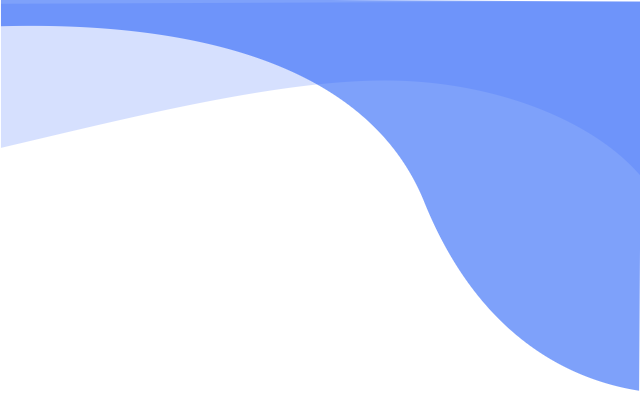
Give the GLSL for this background, as a WebGL 1 fragment shader.

```glsl
precision highp float;
// Two overlapping blue waves hanging from the top of a white page.

uniform vec2 u_resolution;

const vec3 PAGE = vec3(1.0);
const vec3 WAVE_BLUE = vec3(0.494, 0.631, 0.982);
const vec3 TINT_BLUE = vec3(0.18, 0.38, 0.98);
const float TINT_ALPHA = 0.195;

vec2 bezier(vec2 a, vec2 b, vec2 c, vec2 d, float t) {
  float s = 1.0 - t;
  return s * s * s * a + 3.0 * s * s * t * b + 3.0 * s * t * t * c + t * t * t * d;
}

vec2 bezierTangent(vec2 a, vec2 b, vec2 c, vec2 d, float t) {
  float s = 1.0 - t;
  return s * s * (b - a) + 2.0 * s * t * (c - b) + t * t * (d - c);
}

// Height and slope, at x, of a curve that runs from left to right.
vec2 curveAt(float x, vec2 a, vec2 b, vec2 c, vec2 d) {
  float t = 0.5;
  float stepSize = 0.25;
  for (int i = 0; i < 18; i++) {
    t += bezier(a, b, c, d, t).x < x ? stepSize : -stepSize;
    stepSize *= 0.5;
  }
  vec2 tangent = bezierTangent(a, b, c, d, t);
  return vec2(bezier(a, b, c, d, t).y, tangent.y / tangent.x);
}

// Smooth coverage from a distance in pixels.
float coverage(float pixels) {
  return clamp(pixels + 0.5, 0.0, 1.0);
}

// Coverage of the region above a curve given as (height, slope).
float above(vec2 uv, vec2 curve, vec2 resolution) {
  float pixelSlope = curve.y * resolution.y / resolution.x;
  return coverage((uv.y - curve.x) * resolution.y / sqrt(1.0 + pixelSlope * pixelSlope));
}

// Coverage of the region below a straight line across the canvas.
float belowLine(vec2 uv, float leftY, float rightY, vec2 resolution) {
  return coverage((mix(leftY, rightY, uv.x) - uv.y) * resolution.y);
}

// Steep S curve: a shoulder on the left, a falling bowl on the right.
vec2 steepCurve(float x) {
  vec2 joint = vec2(0.6615, 0.522);
  if (x < joint.x) {
    return curveAt(x, vec2(0.0, 0.9371), vec2(0.2604, 0.9481), vec2(0.5651, 0.8762), joint);
  }
  return curveAt(x, joint, vec2(0.7448, 0.2016), vec2(0.8854, 0.0918), vec2(1.0, 0.0649));
}

// Shallow hill: a long rise to a crest, then a drop to the right edge.
vec2 hillCurve(float x) {
  vec2 crest = vec2(0.6016, 0.8074);
  if (x < crest.x) {
    return curveAt(x, vec2(0.0, 0.6457), vec2(0.1953, 0.7156), vec2(0.4297, 0.8074), crest);
  }
  return curveAt(x, crest, vec2(0.7682, 0.8074), vec2(0.9245, 0.7146), vec2(1.0, 0.5808));
}

void main() {
  vec2 uv = gl_FragCoord.xy / u_resolution;

  // Slightly tilted side edges shared by both shapes
  float sides = coverage((uv.x - 0.0015) * u_resolution.x)
              * coverage((mix(0.9983, 1.0025, uv.y) - uv.x) * u_resolution.x);

  // Solid wave
  float wave = sides * above(uv, steepCurve(uv.x), u_resolution)
             * belowLine(uv, 1.0043, 0.996, u_resolution);
  vec3 color = mix(PAGE, WAVE_BLUE, wave);

  // Translucent wave on top
  float tint = sides * above(uv, hillCurve(uv.x), u_resolution)
             * belowLine(uv, 0.991, 0.997, u_resolution);
  color = mix(color, TINT_BLUE, TINT_ALPHA * tint);

  gl_FragColor = vec4(color, 1.0);
}
```
